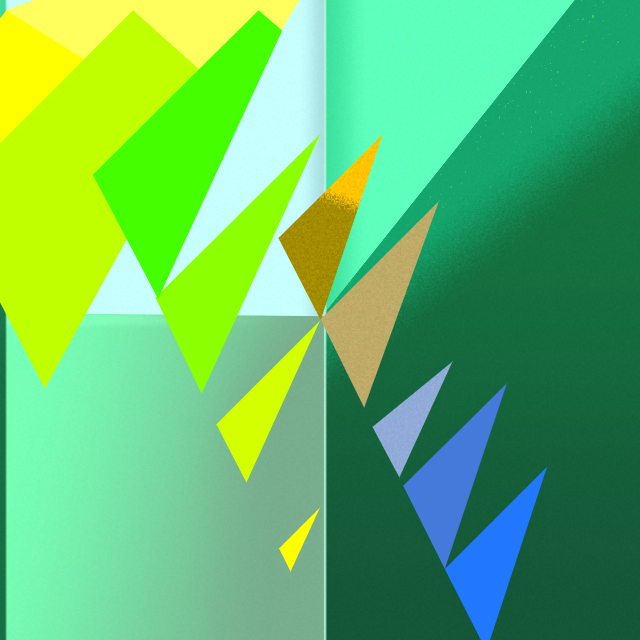
Give the GLSL for this background, as a WebGL 2 fragment shader.

```glsl
#version 300 es
precision highp float;
// Tilted bright shards over a split backdrop of pale sky, mint wall and deep green shade.
uniform vec2 u_resolution;
out vec4 outColor;

float hash(vec2 cell) {
  vec3 q = fract(cell.xyx * vec3(0.1031, 0.1030, 0.0973));
  q += dot(q, q.yzx + 33.33);
  return fract((q.x + q.y) * q.z);
}

vec2 gradientAt(vec2 cell) {
  float angle = 6.2832 * hash(cell);
  return vec2(cos(angle), sin(angle));
}

float gradientNoise(vec2 p) {
  vec2 i = floor(p), f = fract(p);
  vec2 u = f * f * f * (f * (f * 6.0 - 15.0) + 10.0);
  vec2 e = vec2(1.0, 0.0);
  float low = mix(dot(gradientAt(i), f), dot(gradientAt(i + e), f - e), u.x);
  float high = mix(dot(gradientAt(i + e.yx), f - e.yx), dot(gradientAt(i + 1.0), f - 1.0), u.x);
  return mix(low, high, u.y);
}

// Signed distance to the line a-b, positive on its left
float side(vec2 p, vec2 a, vec2 b) {
  vec2 e = normalize(b - a), q = p - a;
  return e.x * q.y - e.y * q.x;
}

// Convex shapes with clockwise corners, returned as coverage
float quad(vec2 p, vec2 a, vec2 b, vec2 c, vec2 d) {
  float dist = max(max(side(p, a, b), side(p, b, c)), max(side(p, c, d), side(p, d, a)));
  return clamp(0.5 - dist * u_resolution.y, 0.0, 1.0);
}

float tri(vec2 p, vec2 a, vec2 b, vec2 c) {
  return quad(p, a, b, c, mix(c, a, 0.5));
}

float step1(float d) {
  return clamp(0.5 + d * u_resolution.y, 0.0, 1.0);
}

vec3 leftSide(vec2 p) {
  vec3 sky = mix(vec3(0.78, 1.0, 1.0), vec3(0.66, 0.87, 0.88), smoothstep(0.465, 0.51, p.x));
  // Mint wall, greyer towards the split and the lower middle
  float shade = smoothstep(0.02, 0.5, p.x + 0.22 * (0.4 - p.y));
  vec3 wall = mix(vec3(0.46, 1.0, 0.71), vec3(0.47, 0.72, 0.57), shade);
  float fold = smoothstep(-0.13, 0.04, p.x - p.y) * smoothstep(0.28, 0.44, p.x);
  wall = mix(wall, vec3(0.47, 0.67, 0.55), fold * 0.8);
  wall += 0.05 * smoothstep(0.015, 0.0, abs(p.y - 0.50)) * smoothstep(0.5, 0.2, p.x);
  return mix(wall, sky, step1(p.y - 0.511 + 0.01 * p.x));
}

vec3 rightSide(vec2 p, float grain) {
  float x = p.x - 0.508;
  float beam = p.y - 0.512 - 1.251 * x;
  float glow = p.y - 0.388 - 0.807 * x;
  vec3 dark = mix(vec3(0.08, 0.34, 0.22), vec3(0.08, 0.45, 0.25), smoothstep(0.0, 0.75, p.y));
  float lit = smoothstep(-0.02, 0.14, glow + grain * 0.02);
  vec3 col = mix(dark, vec3(0.08, 0.65, 0.43), lit);
  vec3 mint = mix(vec3(0.24, 0.88, 0.62), vec3(0.37, 1.0, 0.74), smoothstep(0.0, 0.07, x));
  col = mix(col, mint, step1(beam));
  // Sparse specks in the lit part
  vec2 cell = floor(p * 512.0);
  float speck = step(0.988, hash(cell + 71.0)) * smoothstep(0.0, 0.25, glow);
  return mix(col, vec3(0.45, 0.95, 0.45), speck * 0.5 * hash(cell + 19.0));
}

void main() {
  vec2 p = gl_FragCoord.xy / u_resolution;
  float grain = hash(floor(p * 512.0)) - 0.5 + 0.5 * gradientNoise(p * 190.0);

  // Backdrop, with a bright seam at the split and a dark strip at the far left
  vec3 col = mix(leftSide(p), rightSide(p, grain), step1(p.x - 0.508));
  col = mix(col, vec3(0.70, 0.97, 0.87), 0.8 * smoothstep(0.003, 0.001, abs(p.x - 0.508)));
  vec3 strip = mix(vec3(0.09, 0.43, 0.26), vec3(0.25, 0.85, 0.60), smoothstep(0.4, 1.0, p.y));
  col = mix(strip, col, smoothstep(0.007, 0.012, p.x));
  col += grain * 0.014;

  // Large overlapping shards at the upper left
  col = mix(col, vec3(1.0, 1.0, 0.37), quad(p, vec2(0.010, 0.984), vec2(0.260, 1.078), vec2(0.514, 1.078), vec2(0.336, 0.776)));
  col = mix(col, vec3(1.0, 1.0, 0.0), quad(p, vec2(0.010, 0.984), vec2(0.143, 0.900), vec2(0.0, 0.766), vec2(-0.078, 0.870)));
  col = mix(col, vec3(0.75, 1.0, 0.0), quad(p, vec2(0.208, 0.984), vec2(0.333, 0.872), vec2(0.070, 0.393), vec2(-0.085, 0.691)));
  col = mix(col, vec3(0.55, 1.0, 0.0), tri(p, vec2(0.500, 0.790), vec2(0.315, 0.385), vec2(0.243, 0.535)));
  col = mix(col, vec3(0.27, 1.0, 0.0), quad(p, vec2(0.404, 0.984), vec2(0.441, 0.952), vec2(0.247, 0.533), vec2(0.145, 0.727)));

  // Grainy gold and tan shards meeting at the centre
  float tip = smoothstep(-0.012, 0.018, p.y - 0.692 + 0.38 * (p.x - 0.51) + grain * 0.012);
  vec3 gold = mix(vec3(0.64, 0.55, 0.0), vec3(1.0, 0.77, 0.0), tip) + grain * vec3(0.07, 0.06, 0.0);
  col = mix(col, gold, tri(p, vec2(0.598, 0.790), vec2(0.501, 0.500), vec2(0.435, 0.628)));
  col = mix(col, vec3(0.75, 0.67, 0.41) + grain * 0.04, tri(p, vec2(0.686, 0.686), vec2(0.569, 0.363), vec2(0.501, 0.501)));

  // Small yellow shards
  col = mix(col, vec3(0.83, 1.0, 0.0), tri(p, vec2(0.500, 0.499), vec2(0.385, 0.246), vec2(0.338, 0.337)));
  col = mix(col, vec3(1.0, 1.0, 0.0), tri(p, vec2(0.500, 0.207), vec2(0.454, 0.107), vec2(0.436, 0.143)));

  // Blue shards stepping down to the right
  col = mix(col, vec3(0.57, 0.67, 0.85) + grain * 0.03, tri(p, vec2(0.707, 0.435), vec2(0.624, 0.254), vec2(0.582, 0.333)));
  col = mix(col, vec3(0.27, 0.48, 0.86), tri(p, vec2(0.792, 0.401), vec2(0.695, 0.111), vec2(0.630, 0.241)));
  col = mix(col, vec3(0.13, 0.47, 1.0), tri(p, vec2(0.855, 0.271), vec2(0.760, -0.017), vec2(0.695, 0.111)));

  outColor = vec4(clamp(col, 0.0, 1.0), 1.0);
}
```
